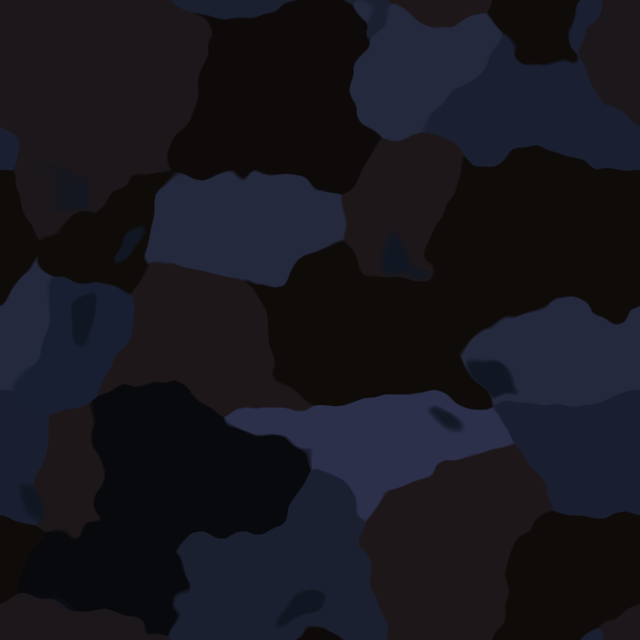
Give the GLSL for this pattern, as a Shadertoy shader.

```glsl
const vec2  GRID = vec2(4.0, 5.0);      // patches across and up
const float JITTER = 0.75;              // scatter of the patch centres
const float FLATTEN = 1.25;             // widens patches sideways
const float SIZE_SPREAD = 0.06;         // variation in patch size
const float WARP = 0.15;                // strength of the largest edge waves
const float WARP_FALLOFF = 0.52;        // strength of each finer octave
const float ISLET_REPEATS = 9.0;
const float ISLET_LEVEL = 0.89;         // higher means fewer islets

// Cool and warm tints of black, charcoal, navy and slate
const vec3 COOL[4] = vec3[4](vec3(0.031, 0.035, 0.050), vec3(0.066, 0.092, 0.135),
                             vec3(0.098, 0.122, 0.195), vec3(0.172, 0.188, 0.295));
const vec3 WARM[4] = vec3[4](vec3(0.055, 0.042, 0.034), vec3(0.112, 0.090, 0.100),
                             vec3(0.108, 0.126, 0.190), vec3(0.145, 0.160, 0.245));

vec2 hash2(vec2 p) {
    return fract(sin(vec2(dot(p, vec2(127.1, 311.7)), dot(p, vec2(269.5, 183.3)))) * 43758.5);
}

// Two channels of value noise that wrap after `repeats` lattice steps
vec2 wrapNoise(vec2 uv, float repeats) {
    vec2 p = uv * repeats, cell = floor(p), f = p - cell;
    f = f * f * f * (f * (f * 6.0 - 15.0) + 10.0);
    vec2 e = vec2(0.0, 1.0);
    vec2 a = hash2(mod(cell, repeats) + repeats);
    vec2 b = hash2(mod(cell + e.yx, repeats) + repeats);
    vec2 c = hash2(mod(cell + e.xy, repeats) + repeats);
    vec2 d = hash2(mod(cell + e.yy, repeats) + repeats);
    return mix(mix(a, b, f.x), mix(c, d, f.x), f.y);
}

// Layered displacement that gives the borders their lobes
vec2 warp(vec2 uv) {
    vec2 offset = vec2(0.0);
    float strength = WARP, repeats = 4.0;
    for (int i = 0; i < 4; i++) {
        offset += strength * (wrapNoise(uv, repeats) - 0.5);
        strength *= WARP_FALLOFF;
        repeats *= 2.0;
    }
    return uv + offset;
}

// Spreads the four shades evenly over the grid, with a random tint
vec3 patchColor(vec2 id) {
    float rank = mod(35.0 * id.x + 7.0 * id.y, 20.0);
    int shade = int(step(6.5, rank) + step(11.5, rank) + step(15.5, rank));
    float warmth = smoothstep(0.35, 0.65, hash2(id + 31.0).x);
    return mix(COOL[shade], WARM[shade], warmth);
}

// Cellular patches, blended over `blur` at the border of the nearest two
vec3 patches(vec2 p, float blur) {
    vec2 home = floor(p * GRID), id1 = vec2(0.0), id2 = vec2(0.0);
    float d1 = 9.0, d2 = 9.0;
    for (int y = -2; y <= 2; y++)
    for (int x = -2; x <= 2; x++) {
        vec2 cell = home + vec2(x, y), id = mod(cell, GRID);
        vec2 centre = (cell + 0.5 + JITTER * (hash2(id + 7.0) - 0.5)) / GRID;
        float d = length((centre - p) * vec2(1.0, FLATTEN)) - SIZE_SPREAD * hash2(id + 19.0).x;
        if (d < d1) { d2 = d1; id2 = id1; d1 = d; id1 = id; }
        else if (d < d2) { d2 = d; id2 = id; }
    }
    float cover = 0.5 + 0.5 * smoothstep(0.0, blur, d2 - d1);
    return mix(patchColor(id2), patchColor(id1), cover);
}

void mainImage(out vec4 fragColor, in vec2 fragCoord) {
    vec2 uv = fragCoord / iResolution.xy;
    vec2 p = warp(uv);
    float blur = 1.2 * length(fwidth(p));
    vec3 color = patches(p, blur);

    // Sparse small islets
    float islet = wrapNoise(p, ISLET_REPEATS).x;
    float edge = blur * ISLET_REPEATS * 0.6;
    color = mix(color, COOL[1], smoothstep(-edge, edge, islet - ISLET_LEVEL));

    fragColor = vec4(color, 1.0);
}
```
